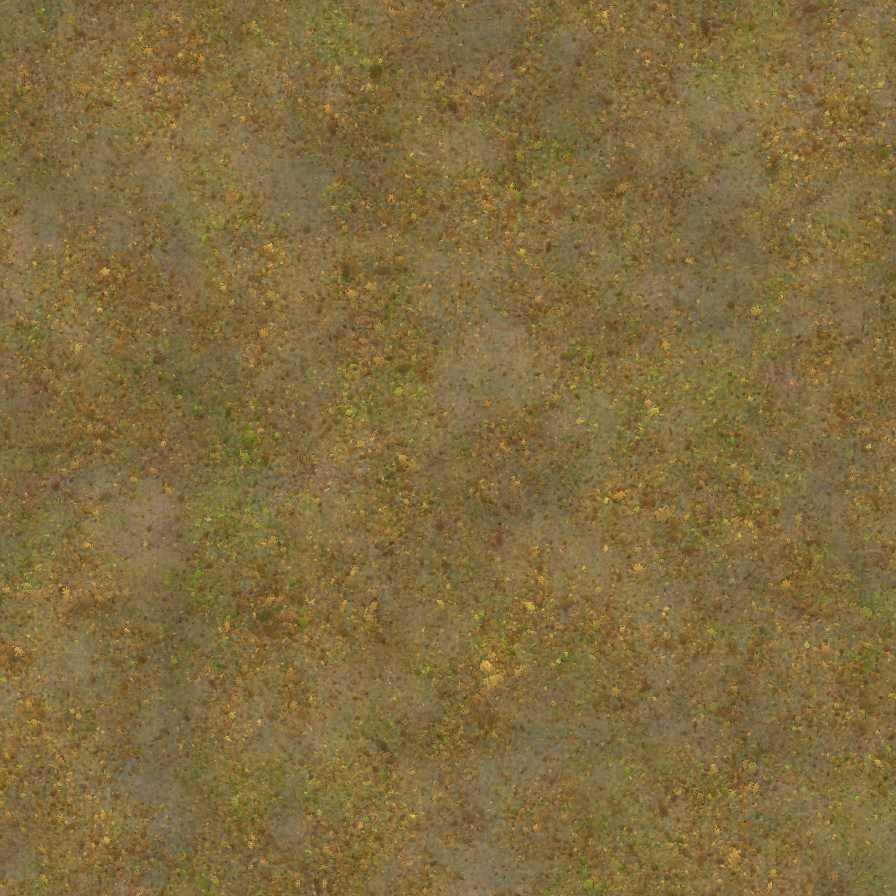
Write a Shadertoy shader that draws this texture.

```glsl
// Damp forest soil: smooth olive-brown mud under drifts of leaf crumbs.
// Gradient noise mottles the mud and sets where litter gathers; jittered
// cells at several scales scatter rust, ochre and moss-green flakes on it.

vec4 hash4(vec2 p) {
    vec4 q = fract(p.xyxy * vec4(0.1031, 0.1030, 0.0973, 0.1099));
    q += dot(q, q.wzxy + 33.33);
    return fract((q.xxyz + q.yzzw) * q.zywx);
}

float cornerSlope(vec2 cell, vec2 offset) {
    float angle = 6.2832 * hash4(cell).x;
    return dot(vec2(cos(angle), sin(angle)), offset);
}

// Gradient noise, roughly -0.7 to 0.7
float gradientNoise(vec2 p) {
    vec2 cell = floor(p), f = p - cell;
    vec2 u = f * f * f * (f * (f * 6.0 - 15.0) + 10.0);
    vec2 e = vec2(1.0, 0.0);
    float low = mix(cornerSlope(cell, f), cornerSlope(cell + e, f - e), u.x);
    float high = mix(cornerSlope(cell + e.yx, f - e.yx), cornerSlope(cell + 1.0, f - 1.0), u.x);
    return mix(low, high, u.y);
}

float fbm(vec2 p) {
    float sum = 0.0, gain = 0.6;
    for (int i = 0; i < 5; i++) {
        sum += gain * gradientNoise(p);
        p = mat2(1.6, 1.2, -1.2, 1.6) * p + 11.7;
        gain *= 0.62;
    }
    return sum;
}

vec3 grainColor(vec4 pick, float moss) {
    vec3 rust = vec3(0.47, 0.31, 0.14);
    vec3 ochre = vec3(0.71, 0.56, 0.26);
    vec3 green = mix(vec3(0.38, 0.42, 0.11), vec3(0.64, 0.63, 0.22), pick.x);
    vec3 tint = mix(rust, ochre, pick.x);
    tint = mix(tint, green, step(1.0 - moss, pick.y));
    return tint * mix(0.74, 1.20, pick.z);
}

// One layer of ragged flakes, lit from above with a soft shadow below
vec3 addGrains(vec3 ground, vec2 uv, float cells, float cover, float moss, float seed) {
    vec2 p = uv * cells;
    float soft = max(0.13, 0.9 * cells / iResolution.y);
    for (int j = -1; j <= 1; j++)
    for (int i = -1; i <= 1; i++) {
        vec2 id = floor(p) + vec2(i, j);
        vec4 place = hash4(id + seed);
        float present = smoothstep(place.z - 0.05, place.z + 0.25, cover);
        if (present < 0.01) continue;

        vec4 pick = hash4(id + seed + 57.3);
        vec2 d = p - id - 0.5 - 0.9 * (place.xy - 0.5);
        float angle = 6.2832 * pick.w;
        vec2 turned = mat2(cos(angle), sin(angle), -sin(angle), cos(angle)) * d;
        float stretch = mix(1.0, 1.5, place.x);
        turned *= vec2(1.0 / stretch, stretch);
        float radius = mix(0.24, 0.50, place.w * place.w);
        float ragged = radius * (1.0 + 1.1 * gradientNoise(d * 5.5 + place.xy * 90.0));

        float shadow = 1.0 - smoothstep(0.3 * radius, 1.7 * radius, length(turned + vec2(0.05, 0.12)));
        ground *= 1.0 - 0.30 * present * shadow;
        float body = 1.0 - smoothstep(ragged - soft, ragged + soft, length(turned));
        vec3 lit = grainColor(pick, moss) * (1.0 + 0.16 * clamp(d.y / radius, -1.0, 1.0));
        ground = mix(ground, lit, 0.78 * present * body);
    }
    return ground;
}

void mainImage(out vec4 fragColor, in vec2 fragCoord) {
    vec2 uv = fragCoord / iResolution.y;

    // Drifts and clumps: where litter gathers and where moss grows
    float clump = fbm(uv * 24.0 + 15.4);
    float litter = clamp(0.50 + 1.0 * fbm(uv * 8.0 + 3.1) + 0.55 * clump, 0.06, 1.0);
    float moss = 0.09 + 0.55 * smoothstep(-0.05, 0.45, fbm(uv * 7.0 + 31.7));
    float light = fbm(uv * 6.0 + 63.2);
    float warmth = fbm(uv * 10.0 + 87.9);

    // Mud, browner under litter and greener by the moss
    vec3 color = mix(vec3(0.475, 0.415, 0.30), vec3(0.46, 0.365, 0.20), 0.85 * litter);
    color = mix(color, vec3(0.45, 0.44, 0.20), 0.50 * moss);
    color += vec3(0.04, 0.0, -0.04) * warmth;

    // Fine grit in brightness and hue
    float grit = gradientNoise(uv * 170.0) + 0.9 * gradientNoise(uv * 310.0 + 9.0);
    float hue = gradientNoise(uv * 85.0 + 44.0);
    color *= 1.0 + (0.10 + 0.20 * litter) * grit;
    color += vec3(0.05, -0.015, -0.05) * hue * (0.4 + litter);

    // Crumbs from dust to small leaf flakes
    color = addGrains(color, uv, 230.0, 0.18 + 0.62 * litter, moss, 5.0);
    color = addGrains(color, uv, 140.0, 0.06 + 0.62 * litter, moss, 19.0);
    color = addGrains(color, uv, 86.0, 0.56 * litter - 0.06, moss, 37.0);
    color = addGrains(color, uv, 52.0, 0.32 * litter - 0.08, moss, 71.0);

    // Thin mud film, mottling and slow change of light
    float film = smoothstep(0.0, 0.45, fbm(uv * 13.0 + 120.4));
    color = mix(color, vec3(0.49, 0.43, 0.29), 0.28 * film);
    float mottle = fbm(uv * 34.0 + 150.8);
    float tone = fbm(uv * 18.0 + 171.2);
    color *= 1.09 + 0.26 * light + 0.16 * mottle;
    color += vec3(-0.015, 0.015, -0.05) * tone;
    fragColor = vec4(clamp(color, 0.0, 1.0), 1.0);
}
```
